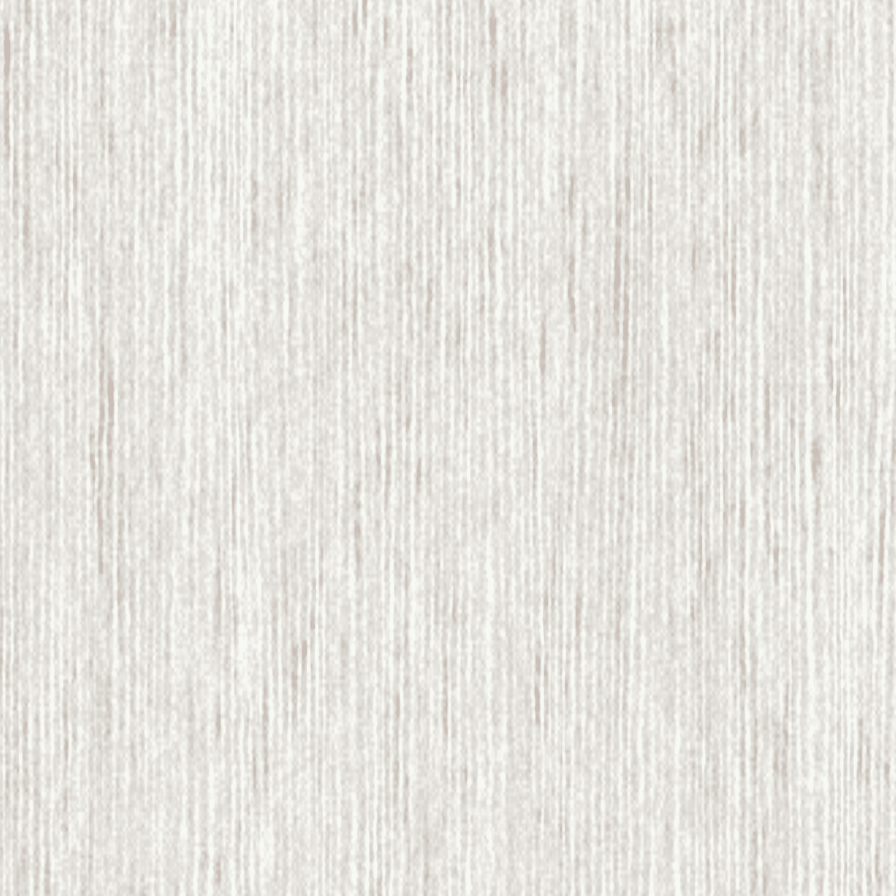
This texture is drawn by a WebGL 2 fragment shader. Its source:

```glsl
#version 300 es
precision highp float;
// Pale, whitewashed wood with fine vertical ribs. Warped sine ribs carry
// stretched noise fibres, short brownish pores in the grooves, a few long
// stains and a crisp surface grain; a four-colour ramp maps tone to colour.

#define RIB_COUNT 92.0
#define RIB_WANDER 0.75
#define RIB_DEPTH 0.036
#define FIBRE_DEPTH 0.046
#define GRAIN_DEPTH 0.046
#define BAND_DEPTH 0.014
#define PORE_DEPTH 0.085
#define STAIN_DEPTH 0.03
#define BASE_TONE 0.915

uniform vec2 u_resolution;
out vec4 fragColor;

const vec3 PORE_COLOR = vec3(0.82, 0.79, 0.76);
const vec3 SHADE_COLOR = vec3(0.86, 0.85, 0.83);
const vec3 BODY_COLOR = vec3(0.91, 0.90, 0.88);
const vec3 CREST_COLOR = vec3(0.95, 0.95, 0.93);

// Integer hash of a lattice cell, from -1 to 1.
float hash(ivec2 cell) {
    uvec2 q = uvec2(cell) * uvec2(1597334673u, 3812015801u);
    uint h = (q.x ^ q.y) * 1597334673u;
    h = (h ^ (h >> 15)) * 2246822519u;
    h ^= h >> 13;
    return float(h >> 8) / 8388608.0 - 1.0;
}

// Smooth value noise, from -1 to 1.
float noise(vec2 p) {
    ivec2 cell = ivec2(floor(p));
    vec2 f = fract(p);
    f = f * f * (3.0 - 2.0 * f);
    float low = mix(hash(cell), hash(cell + ivec2(1, 0)), f.x);
    float high = mix(hash(cell + ivec2(0, 1)), hash(cell + ivec2(1, 1)), f.x);
    return mix(low, high, f.y);
}

// Noise with separate frequencies across and along the wood.
float fibre(vec2 uv, float across, float along, float seed) {
    return noise(uv * vec2(across, along) + seed * vec2(37.3, 71.9));
}

// Ribs of uneven spacing and strength, from about -1 to 1.
float ribs(vec2 uv) {
    float phase = uv.x * RIB_COUNT + RIB_WANDER * fibre(uv, 31.0, 1.3, 1.0);
    phase += 0.1 * fibre(uv, 70.0, 30.0, 2.0);
    float strength = 0.85 + 0.6 * fibre(uv, 60.0, 5.0, 3.0);
    float angle = 6.2831853 * phase;
    return strength * (sin(angle) - 0.2 * cos(2.0 * angle));
}

// Short thin dashes, gathered in loose patches and strongest in the grooves.
float pores(vec2 uv, float rib) {
    float dash = smoothstep(-0.1, 0.8, fibre(uv, 130.0, 17.0, 4.0));
    float patches = smoothstep(-0.7, 0.6, fibre(uv, 34.0, 3.5, 5.0));
    float groove = smoothstep(0.8, -0.7, rib);
    float broken = 0.7 + 0.7 * fibre(uv, 180.0, 75.0, 6.0);
    return dash * patches * groove * broken;
}

// Sparse soft stains running along most of the height.
float stains(vec2 uv) {
    float line = smoothstep(0.5, 0.95, fibre(uv, 48.0, 0.9, 7.0));
    return line * (0.75 + 0.4 * fibre(uv, 60.0, 9.0, 8.0));
}

// Colour ramp through the four wood tones.
vec3 woodColor(float tone) {
    vec3 color = mix(PORE_COLOR, SHADE_COLOR, clamp((tone - 0.82) / 0.04, -0.6, 1.0));
    color = mix(color, BODY_COLOR, clamp((tone - 0.86) / 0.05, 0.0, 1.0));
    return mix(color, CREST_COLOR, clamp((tone - 0.91) / 0.04, 0.0, 1.5));
}

void main() {
    vec2 uv = gl_FragCoord.xy / u_resolution.y;
    float rib = ribs(uv);

    // Fibres, grain and broad bands around the base tone.
    float fibres = 0.6 * fibre(uv, 150.0, 6.0, 9.0) + 0.6 * fibre(uv, 230.0, 32.0, 10.0);
    float grain = 0.8 * fibre(uv, 330.0, 230.0, 11.0) + 0.5 * fibre(uv, 210.0, 120.0, 12.0);
    float bands = fibre(uv, 9.0, 0.9, 13.0) + 0.5 * fibre(uv, 24.0, 2.0, 14.0);

    float tone = BASE_TONE + RIB_DEPTH * rib + FIBRE_DEPTH * fibres;
    tone += GRAIN_DEPTH * grain + BAND_DEPTH * bands;
    tone -= PORE_DEPTH * pores(uv, rib) + STAIN_DEPTH * stains(uv);
    fragColor = vec4(woodColor(tone), 1.0);
}
```
